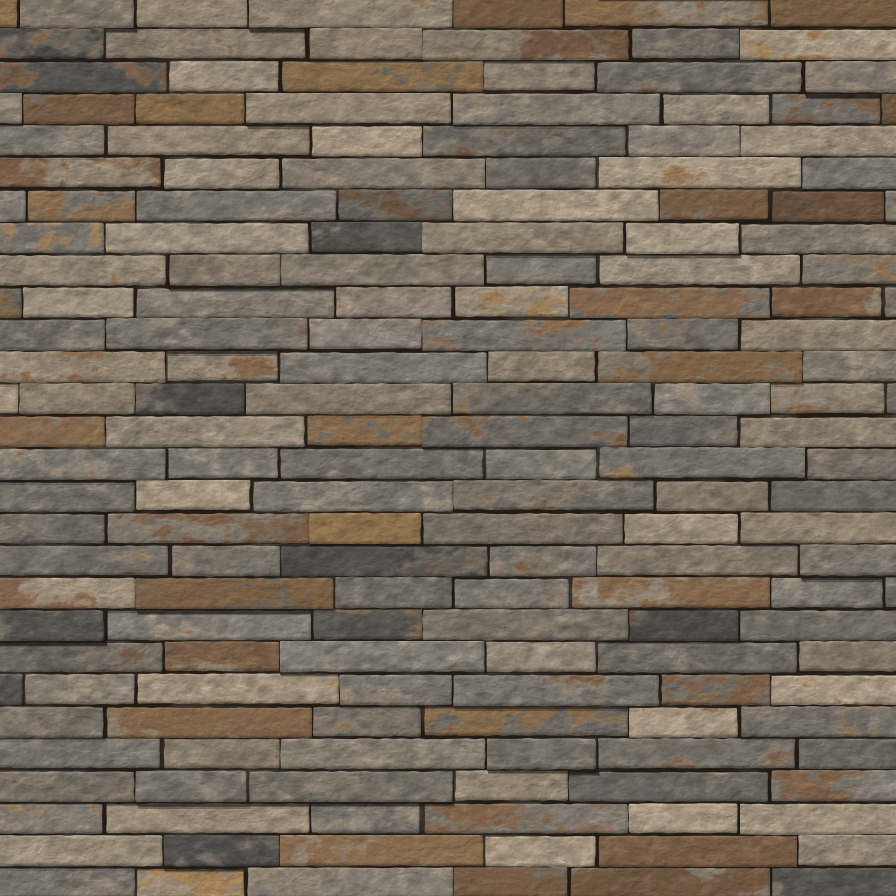
Reproduce this texture procedurally as a WebGL 1 fragment shader.

```glsl
precision highp float;
// Stacked ledgestone wall: thin slate courses of long and short stones with rust stains.
uniform vec2 u_resolution;

#define ROWS 27.77      // courses up the canvas
#define PAIRS 2.824     // long + short pairs across the canvas
#define LONG 0.643      // share of a pair taken by its long stone
#define STAINED 0.50    // stones hashed above this carry rust
#define RELIEF 0.60     // strength of the surface lighting
#define SLATE vec3(0.455, 0.435, 0.405)
#define SAND vec3(0.59, 0.535, 0.46)
#define CHARCOAL vec3(0.30, 0.295, 0.285)
#define OCHRE vec3(0.575, 0.445, 0.28)
#define RUST vec3(0.42, 0.305, 0.22)
#define JOINT vec3(0.13, 0.105, 0.08)

struct Stone {
  vec2 id;      // stone and course numbers
  vec2 local;   // position from the stone's centre
  vec2 extent;  // half width and half height
};

float hash(vec2 p) {
  vec3 q = fract(p.xyx * 0.1031);
  q += dot(q, q.yzx + 33.33);
  return fract((q.x + q.y) * q.z);
}

float noise(vec2 p) {
  vec2 i = floor(p), f = fract(p);
  f = f * f * (3.0 - 2.0 * f);
  return mix(mix(hash(i), hash(i + vec2(1, 0)), f.x),
             mix(hash(i + vec2(0, 1)), hash(i + vec2(1, 1)), f.x), f.y);
}

float fbm(vec2 p) {
  float sum = 0.0, amp = 0.5;
  for (int i = 0; i < 4; i++) {
    sum += amp * noise(p);
    p = mat2(1.6, 1.2, -1.2, 1.6) * p + 7.3;
    amp *= 0.5;
  }
  return sum;
}

// How far a stone juts out of the wall
float lift(vec2 id) { return hash(id + 41.7); }

// Courses cycle through three bonds; the first also swaps its pairs at random
Stone findStone(vec2 uv) {
  float y = (1.0 - uv.y) * ROWS + 0.132;
  float row = floor(y), bond = mod(row, 3.0);
  float phase = bond < 0.5 ? 0.427 : (bond < 1.5 ? 0.331 : 0.882);
  float x = uv.x * PAIRS - phase;
  float pair = floor(x), along = x - pair;
  bool swapped = bond < 0.5 && hash(vec2(pair, row) + 5.1) < 0.5;
  float split = swapped ? 1.0 - LONG : LONG;
  split += 0.03 * (hash(vec2(pair, row) + 9.4) - 0.5);
  float second = step(split, along);
  float left = split * second, right = mix(split, 1.0, second);

  Stone s;
  s.id = vec2(pair * 2.0 + second, row);
  s.local = vec2((along - 0.5 * (left + right)) / PAIRS, (0.5 - fract(y)) / ROWS);
  // Loose seating makes joints open on one side and close on the other
  s.local += vec2(0.003, 0.0026) * (vec2(hash(s.id + 51.3), hash(s.id + 62.8)) - 0.5);
  s.extent = 0.5 * vec2((right - left) / PAIRS, 1.0 / ROWS)
           - mix(0.0018, 0.0006, lift(s.id));
  return s;
}

// Grain plus the stepped ledges of split slate
float surfaceHeight(vec2 p, vec2 seed) {
  float ledge = fbm(p * vec2(20.0, 46.0) + seed);
  float steps = smoothstep(0.46, 0.49, ledge) + smoothstep(0.60, 0.62, ledge);
  return fbm(p * vec2(95.0, 125.0) + seed) + 0.15 * steps;
}

vec3 stoneColor(vec2 p, vec2 id, vec2 seed) {
  vec3 color = mix(SLATE, SAND, smoothstep(0.2, 1.0, hash(id + 13.1)));
  color = mix(color, CHARCOAL, 0.85 * step(0.95, hash(id + 23.9)));
  float patches = fbm(p * vec2(13.0, 27.0) + seed + 31.0);
  float blotch = fbm(p * vec2(75.0, 100.0) + seed + 57.0);
  color = mix(color, SAND, 0.4 * smoothstep(0.5, 0.62, patches + 0.3 * (blotch - 0.47)));
  // Rust and ochre stains, broken up by speckles
  float rusty = smoothstep(STAINED, 0.97, hash(id + 67.3));
  float cover = smoothstep(0.0, 0.2, patches + 0.6 * blotch - 1.0 + 0.55 * rusty);
  float redness = smoothstep(0.35, 0.75, 0.55 * hash(id + 83.5) + 0.6 * blotch);
  color = mix(color, mix(OCHRE, RUST, redness), 0.78 * cover);
  return color * (0.80 + 0.42 * blotch) * (0.89 + 0.20 * hash(id + 97.2));
}

void main() {
  vec2 uv = gl_FragCoord.xy / u_resolution;
  Stone s = findStone(uv);
  vec2 seed = 19.0 * vec2(hash(s.id + 3.7), hash(s.id + 8.2));

  // Rounded outline with worn edges
  vec2 q = abs(s.local) - s.extent + 0.002;
  float edge = length(max(q, 0.0)) + min(max(q.x, q.y), 0.0) - 0.002;
  edge += 0.0013 * (noise(uv * 110.0 + seed) - 0.5);

  // Relief lit from the upper left
  float slope = surfaceHeight(uv, seed) - surfaceHeight(uv + vec2(-0.001, 0.0016), seed);
  float light = 1.0 + RELIEF * clamp(slope, -0.4, 0.35);
  light += 0.15 * (1.0 - smoothstep(0.0, 0.0035, s.extent.y - s.local.y));
  light -= 0.28 * (1.0 - smoothstep(0.0, 0.005, s.extent.y + s.local.y));
  light -= 0.12 * (1.0 - smoothstep(0.0, 0.004, s.extent.x - s.local.x));

  // Shadows from stones that jut out further
  float shadow = 0.0;
  for (int i = 1; i <= 5; i++) {
    Stone caster = findStone(uv + float(i) * vec2(-0.0006, 0.0014));
    float rise = lift(caster.id) - lift(s.id);
    shadow = max(shadow, smoothstep(0.0, 0.4, rise - 0.13 * float(i)));
  }

  // Joints fade where the stones touch
  float blur = 0.7 / u_resolution.y;
  vec3 color = stoneColor(uv, s.id, seed) * light * (1.0 - 0.6 * shadow);
  vec3 gap = mix(JOINT, color * 0.55, 0.7 * smoothstep(0.4, 0.9, noise(uv * 24.0 + 3.0)));
  color = mix(color, gap, smoothstep(-blur, blur, edge));
  gl_FragColor = vec4(color, 1.0);
}
```
